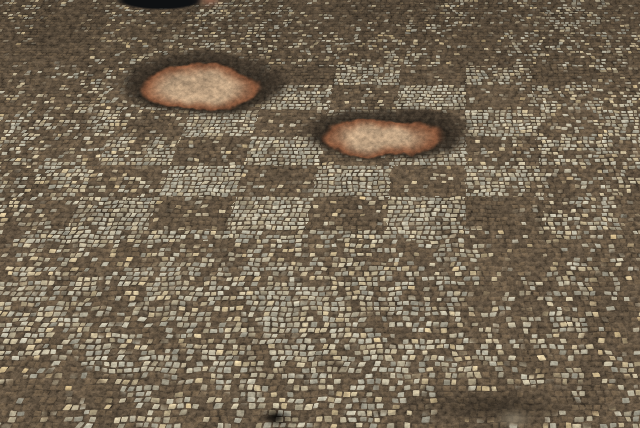
This texture is drawn by a Shadertoy shader. Its source:

```glsl
float hash(vec2 p) {
    vec3 h = fract(p.xyx * 0.1031);
    h += dot(h, h.yzx + 33.33);
    return fract((h.x + h.y) * h.z);
}

float cornerSlope(vec2 corner, vec2 offset) {
    float angle = 6.2832 * hash(corner);
    return dot(vec2(cos(angle), sin(angle)), offset);
}

float gradientNoise(vec2 p) {
    vec2 i = floor(p), f = fract(p);
    vec2 s = f * f * f * (f * (f * 6.0 - 15.0) + 10.0);
    vec2 e = vec2(1, 0);
    float low = mix(cornerSlope(i, f), cornerSlope(i + e, f - e), s.x);
    float high = mix(cornerSlope(i + e.yx, f - e.yx), cornerSlope(i + 1.0, f - 1.0), s.x);
    return mix(low, high, s.y);
}

float fbm(vec2 p) {
    float sum = 0.0, amp = 0.7;
    for (int i = 0; i < 4; i++) {
        sum += amp * gradientNoise(p);
        p = mat2(1.6, 1.2, -1.2, 1.6) * p + 7.3;
        amp *= 0.55;
    }
    return sum;
}

float softSpot(vec2 q, vec2 center, vec2 radius) {
    vec2 d = (q - center) / radius;
    return exp(-dot(d, d));
}

float ellipseDist(vec2 q, vec2 center, vec2 radius) {
    return (length((q - center) / radius) - 1.0) * radius.y;
}

float band(float x, float lo, float hi, float soft) {
    return smoothstep(lo - soft, lo + soft, x) * (1.0 - smoothstep(hi - soft, hi + soft, x));
}

// Perspective floor, one unit per checker square
vec2 toFloor(vec2 q, float squareWidth) {
    return vec2((q.x - 1.088) / squareWidth, 4.59 * (1.0 / 0.1867 - 1.0 / squareWidth));
}

// Staggered stones: xy = stone id, z = coverage, w = shade across the top
vec4 stones(vec2 ground, float pixel) {
    vec2 g = ground * vec2(12.0, 8.0);
    g += 0.45 * vec2(gradientNoise(g * 0.37), gradientNoise(g * 0.31 + 19.0));
    g.x += hash(vec2(floor(g.y), 5.0)) + 0.3 * gradientNoise(vec2(g.x * 0.7, floor(g.y) * 3.7));
    vec2 id = floor(g), f = fract(g) - 0.5;
    f += 0.12 * (vec2(hash(id + 3.1), hash(id + 8.7)) - 0.5);
    f.x += f.y * 0.3 * (hash(id + 12.0) - 0.5);
    vec2 halfSize = 0.44 - 0.1 * vec2(hash(id + 21.0), hash(id + 33.0));
    vec2 d = abs(f) - halfSize + 0.14;
    float dist = length(max(d, 0.0)) + min(max(d.x, d.y), 0.0) - 0.14;
    return vec4(id, 1.0 - smoothstep(-pixel, pixel, dist), -f.y);
}

// Chance that a pale stone shows through the soil
float paleAmount(vec2 q, vec2 ground) {
    float patches = fbm(q * vec2(5.0, 8.0));
    float field = 0.55 + 0.75 * patches;
    vec2 sq = ground + 0.05 * gradientNoise(ground * 5.0);
    float checker = mod(floor(sq.x) + floor(sq.y), 2.0);
    float tiled = mix(0.98, 0.17, checker) + 0.2 * patches;
    float inside = band(sq.x, -5.3, 2.2, 0.25) * band(sq.y, -5.8, 0.0, 0.04);
    inside *= 1.0 - 0.55 * smoothstep(0.0, 1.4, sq.x);
    inside *= 1.0 - 0.4 * smoothstep(-3.6, -5.0, sq.x);
    float pale = mix(field, tiled, inside);
    float border = band(sq.y, 0.0, 0.3, 0.05) * band(sq.x, -5.5, 0.3, 0.3);
    pale = mix(pale, 0.9, 0.8 * border);
    pale -= 0.3 * (1.0 - smoothstep(0.06, 0.28, q.y));
    pale -= 0.4 * softSpot(q, vec2(0.05, 0.17), vec2(0.22, 0.1));
    pale -= 0.35 * softSpot(q, vec2(1.2, 0.65), vec2(0.13, 0.2));
    pale -= 0.25 * softSpot(q, vec2(1.45, 0.75), vec2(0.2, 0.3));
    pale -= 0.35 * softSpot(q, vec2(0.1, 0.93), vec2(0.25, 0.1));
    pale += 0.15 * softSpot(q, vec2(0.75, 0.78), vec2(0.4, 0.15));
    return pale - 0.9 * softSpot(q, vec2(1.16, 0.955), vec2(0.13, 0.04));
}

// A soil-rimmed hollow with a paler bed of mortar
vec3 hollow(vec3 col, vec2 q, vec2 center, vec2 radius, vec2 rimShift, float grain) {
    vec2 w = q + 0.018 * vec2(fbm(q * 13.0), fbm(q * 13.0 + 40.0));
    float rim = ellipseDist(w, center + rimShift, radius * 1.41);
    float bed = ellipseDist(w, center, radius);
    vec3 soil = vec3(0.27, 0.23, 0.185) * (1.0 + 0.6 * grain);
    soil *= 1.0 - 0.4 * exp(-abs(bed) * 90.0);
    col = mix(col, soil, 0.92 * (1.0 - smoothstep(-0.012, 0.008, rim)));
    float depth = smoothstep(0.0, 0.026, -bed);
    vec3 mortar = mix(vec3(0.5, 0.32, 0.22), vec3(0.73, 0.62, 0.5), depth);
    mortar *= 1.0 + 0.3 * grain + 0.25 * fbm(q * 24.0);
    return mix(col, mortar, 1.0 - smoothstep(-0.004, 0.003, bed));
}

void mainImage(out vec4 fragColor, in vec2 fragCoord) {
    vec2 q = fragCoord / iResolution.y;
    q.y = 1.0 - q.y;
    float squareWidth = 0.1367 + 0.093 * q.y;
    vec2 ground = toFloor(q, squareWidth);
    vec4 stone = stones(ground, 8.0 / (iResolution.y * squareWidth));
    float pale = paleAmount(q, ground);
    float grain = fbm(q * vec2(75.0, 100.0));

    // Soil and stone colours
    vec3 soil = vec3(0.345, 0.295, 0.235) * (1.0 + 0.7 * grain + 0.25 * fbm(q * 9.0));
    float tone = hash(stone.xy + 51.0);
    float warm = hash(stone.xy + 77.0);
    float shown = smoothstep(-0.12, 0.12, pale - hash(stone.xy));
    vec3 paleStone = mix(vec3(0.66, 0.645, 0.58), vec3(0.75, 0.66, 0.49), warm * warm * (1.1 - 0.6 * pale));
    paleStone *= 0.84 + 0.34 * tone;
    vec3 darkStone = mix(vec3(0.36, 0.31, 0.25), vec3(0.5, 0.42, 0.32), tone);
    vec3 face = mix(darkStone, paleStone, shown);
    face *= 1.0 + 0.2 * stone.w + 0.25 * grain;
    vec3 col = mix(soil, face, stone.z * mix(0.55, 0.96, shown));
    col *= mix(0.87, 1.03, smoothstep(0.0, 0.3, q.y));

    // Hollows
    col = hollow(col, q, vec2(0.469, 0.205), vec2(0.137, 0.054), vec2(0.004, -0.01), grain);
    col = hollow(col, q, vec2(0.889, 0.322), vec2(0.14, 0.044), vec2(0.014, -0.01), grain);

    // Dark pit, soil clump and the shapes along the far edge
    col *= 1.0 - 0.8 * softSpot(q, vec2(0.645, 0.975), vec2(0.025, 0.015));
    col *= 1.0 - 0.35 * softSpot(q, vec2(1.16, 0.95), vec2(0.13, 0.03));
    col = mix(col, vec3(0.58, 0.54, 0.46), 0.6 * softSpot(q, vec2(1.2, 0.98), vec2(0.03, 0.018)));
    float cloth = ellipseDist(q, vec2(0.375, 0.0), vec2(0.095, 0.021));
    col = mix(col, vec3(0.06, 0.065, 0.07), 1.0 - smoothstep(-0.003, 0.003, cloth));
    col = mix(col, vec3(0.6, 0.42, 0.33), 0.8 * softSpot(q, vec2(0.49, 0.0), vec2(0.02, 0.012)));
    fragColor = vec4(clamp(col, 0.0, 1.0), 1.0);
}
```
